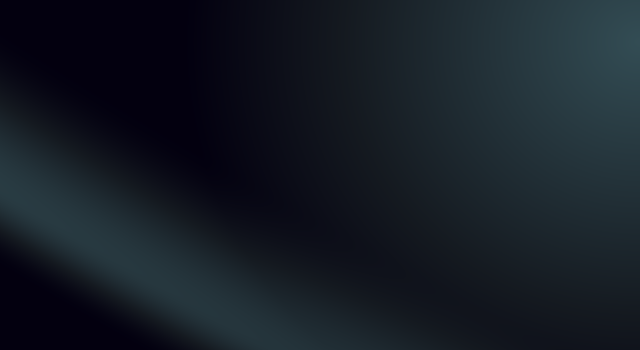
Write a WebGL 2 fragment shader that draws this background.

```glsl
#version 300 es
precision highp float;
// Dark backdrop with two soft teal lights: a wide glow at the upper right
// and a curved beam across the lower left. Both add up to one light level,
// which is then coloured by a three-stop ramp.

uniform vec2 u_resolution;
out vec4 outColor;

const vec3 NIGHT = vec3(0.01, 0.0, 0.06);
const vec3 SLATE = vec3(0.08, 0.10, 0.125);
const vec3 TEAL = vec3(0.20, 0.30, 0.33);

// Elliptical light with a linear falloff
float glow(vec2 p, vec2 center, vec2 radius) {
    return max(1.0 - length((p - center) / radius), 0.0);
}

// Height of the beam's crest at a horizontal position
float crestHeight(float x) {
    return 0.462 - 0.62 * x + 0.05 * x * x;
}

// Beam with separate soft widths above and below its crest
float beam(vec2 p, float widthAbove, float widthBelow) {
    float slope = -0.62 + 0.10 * p.x;
    float d = (p.y - crestHeight(p.x)) / sqrt(1.0 + slope * slope);
    float width = d > 0.0 ? widthAbove : widthBelow;
    return 1.0 - smoothstep(0.0, 1.0, abs(d) / width);
}

// Colour ramp from night through slate to teal
vec3 ramp(float level) {
    const float middle = 0.35;
    vec3 low = mix(NIGHT, SLATE, clamp(level / middle, 0.0, 1.0));
    return mix(low, TEAL, clamp((level - middle) / (1.0 - middle), 0.0, 1.0));
}

void main() {
    // One unit is the canvas height
    vec2 p = gl_FragCoord.xy / u_resolution.y;
    float aspect = u_resolution.x / u_resolution.y;

    float level = glow(p, vec2(aspect, 0.88), vec2(1.30, 1.20));
    float fade = 0.78 * (1.0 - 0.15 * p.x);
    level += fade * beam(p, 0.39, 0.19);

    outColor = vec4(ramp(level), 1.0);
}
```
